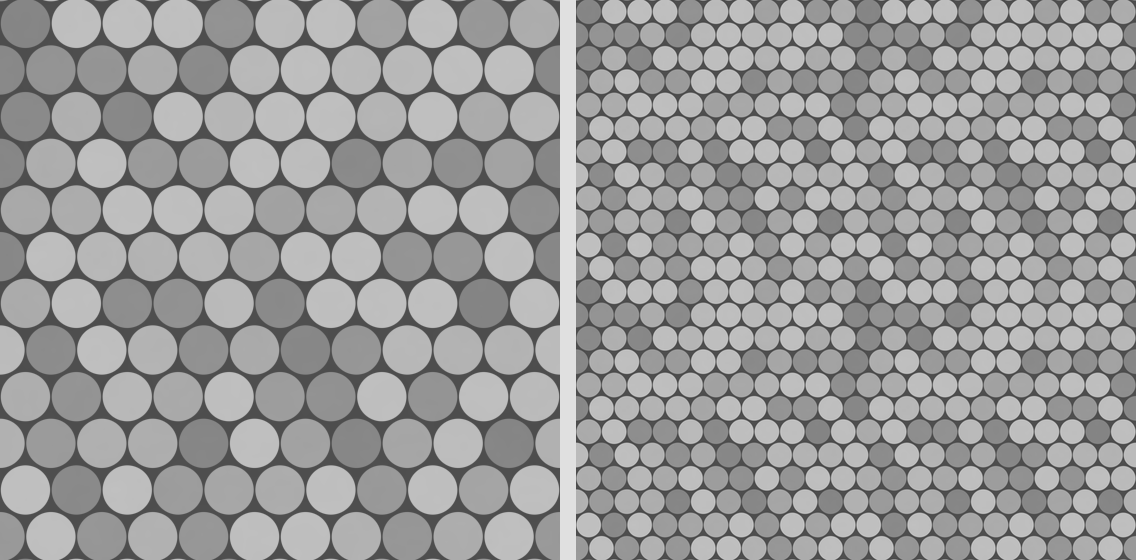
Left: one tile. Right: repeated 2 by 2.
Write a WebGL 2 fragment shader that draws this pattern.

```glsl
#version 300 es
precision highp float;
// Staggered rows of round grey penny tiles set in dark grout, seamlessly tiling.

uniform vec2 u_resolution;
out vec4 outColor;

const vec2 REPEATS = vec2(11.0, 12.0);   // discs across, rows down
const float DISC_RADIUS = 0.0440;
const vec3 GROUT = vec3(0.305);
const vec3 TILE_DARK = vec3(0.52);
const vec3 TILE_LIGHT = vec3(0.747);
const float LIGHT_CAP = 1.28;            // share of discs clipped to the lightest tone
const float MOTTLE = 0.012;

// Integer hash to 0..1
float hash(vec2 cell, uint seed) {
    uvec2 c = uvec2(cell);
    uint h = c.x * 1597334677u ^ c.y * 3812015801u ^ seed * 2654435761u;
    h = (h ^ (h >> 16)) * 2246822519u;
    h = (h ^ (h >> 13)) * 3266489917u;
    h ^= h >> 16;
    return float(h >> 8) / 16777216.0;
}

// Value noise that wraps after a whole number of cells
float wrapNoise(vec2 uv, float period, uint seed) {
    vec2 p = uv * period;
    vec2 i = floor(p);
    vec2 f = fract(p);
    f = f * f * (3.0 - 2.0 * f);
    vec2 a = mod(i, period);
    vec2 b = mod(i + 1.0, period);
    float low = mix(hash(a, seed), hash(vec2(b.x, a.y), seed), f.x);
    float high = mix(hash(vec2(a.x, b.y), seed), hash(b, seed), f.x);
    return mix(low, high, f.y);
}

// Grey of one disc, chosen by its wrapped column and row
vec3 discTone(vec2 cell) {
    float shade = min(hash(mod(cell, REPEATS), 7u) * LIGHT_CAP, 1.0);
    return mix(TILE_DARK, TILE_LIGHT, shade);
}

// Lays the nearest disc of the given row over the base colour
vec3 layDisc(vec3 base, vec2 uv, float row, float pixel) {
    float shift = 0.5 * mod(row, 2.0);
    float column = floor(uv.x * REPEATS.x - shift + 0.5);
    vec2 center = vec2(column + shift, row + 0.5) / REPEATS;
    float edge = length(uv - center) - DISC_RADIUS;
    float cover = 1.0 - smoothstep(-0.75 * pixel, 0.75 * pixel, edge);
    return mix(base, discTone(vec2(column, row)), cover);
}

void main() {
    vec2 uv = gl_FragCoord.xy / u_resolution;
    float pixel = 1.0 / min(u_resolution.x, u_resolution.y);

    // Discs reach slightly into the rows above and below
    vec3 color = GROUT;
    float row = floor(uv.y * REPEATS.y);
    for (int k = -1; k <= 1; k++) {
        color = layDisc(color, uv, row + float(k), pixel);
    }

    // Faint surface mottling
    float mottle = 0.6 * wrapNoise(uv, 24.0, 3u) + 0.4 * wrapNoise(uv, 64.0, 5u);
    color += MOTTLE * (mottle - 0.5);

    outColor = vec4(color, 1.0);
}
```
